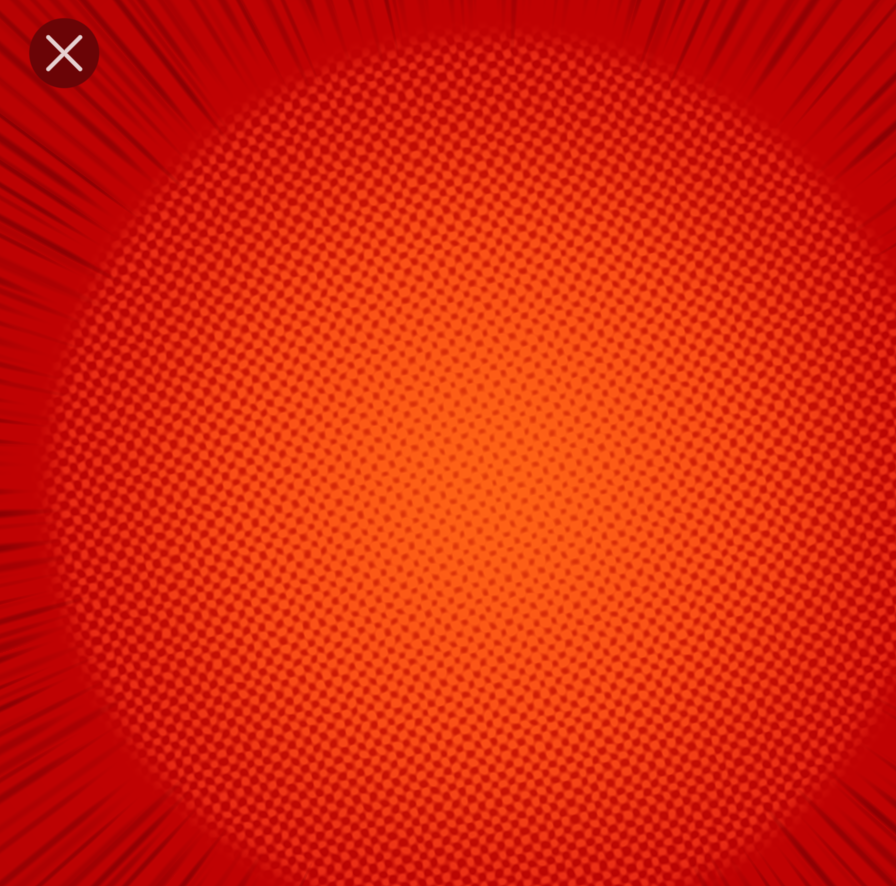
This background is drawn by a Shadertoy shader. Its source:

```glsl
// Glowing orange halftone disc on red, ringed by dark speed lines, with a round close button.

const float TAU = 6.2831853;
const vec2 GLOW_CENTER = vec2(0.558, 0.455);   // in canvas heights
const float DISC_RADIUS = 0.525;
const float DOT_SPACING = 0.0138;
const float DOT_ANGLE = -0.55;

const vec3 RIM_RED = vec3(0.755, 0.008, 0.012);
const vec3 RAY_RED = vec3(0.53, 0.0, 0.01);
const vec3 CORE_LIGHT = vec3(1.0, 0.385, 0.085);
const vec3 MID_LIGHT = vec3(0.985, 0.305, 0.09);
const vec3 EDGE_LIGHT = vec3(0.91, 0.16, 0.085);
const vec3 CORE_DARK = vec3(0.87, 0.22, 0.035);
const vec3 MID_DARK = vec3(0.80, 0.09, 0.015);
const vec3 EDGE_DARK = vec3(0.72, 0.005, 0.01);
const vec3 BUTTON_RED = vec3(0.42, 0.015, 0.025);
const vec3 CROSS_WHITE = vec3(0.90, 0.82, 0.82);

float hash(float n) {
    float h = fract(n * 0.1031 + 0.137);
    h *= h + 33.33;
    return fract(h * (h + h));
}

mat2 rotation(float angle) {
    float c = cos(angle), s = sin(angle);
    return mat2(c, s, -s, c);
}

// Blend three colours over t in 0..1, with the middle one near 0.5.
vec3 ramp(vec3 a, vec3 b, vec3 c, float t) {
    return mix(mix(a, b, smoothstep(0.0, 0.65, t)), c, smoothstep(0.5, 1.0, t));
}

// Rotated screen: 0 at the dark dot centres, 1 at the light ones.
float dotScreen(vec2 p, float spacing, float angle) {
    vec2 q = rotation(-angle) * p;
    q += 0.0010 * sin(q.yx * 83.0 + 2.0 * sin(q * 47.0));
    q += 0.0007 * sin(q.yx * 271.0 + 2.0 * sin(q * 193.0));
    vec2 wave = cos(q * TAU / spacing);
    return 0.5 - 0.25 * (wave.x + wave.y);
}

// One layer of radial streaks, jittered in angle, start, width and strength.
float speedLines(vec2 p, float count, float seed) {
    float radius = length(p);
    float turn = (atan(p.y, p.x) / TAU + 0.5) * count;
    float id = mod(floor(turn), count) + seed;
    float offset = (fract(turn) - mix(0.25, 0.75, hash(id))) * TAU / count;
    float start = mix(0.46, 0.54, hash(id + 31.7));
    float grow = smoothstep(start, start + 0.09, radius);
    float width = mix(0.0025, 0.0055, hash(id + 67.3)) * (0.4 + 0.6 * grow);
    float line = 1.0 - smoothstep(0.2 * width, 1.5 * width, abs(offset) * radius);
    return line * grow * mix(0.25, 0.9, hash(id + 11.9));
}

float segment(vec2 p, vec2 a, vec2 b) {
    vec2 pa = p - a, ba = b - a;
    return length(pa - ba * clamp(dot(pa, ba) / dot(ba, ba), 0.0, 1.0));
}

float cover(float dist, float pixel) {
    return 1.0 - smoothstep(-pixel, pixel, dist);
}

vec3 halftoneDisc(vec2 p, vec3 ground) {
    float t = clamp(length(p) / DISC_RADIUS, 0.0, 1.0);
    vec3 light = ramp(CORE_LIGHT, MID_LIGHT, EDGE_LIGHT, t);
    vec3 dark = ramp(CORE_DARK, MID_DARK, EDGE_DARK, t);
    float screen = dotScreen(p, DOT_SPACING, DOT_ANGLE);
    float threshold = mix(0.22, 0.56, smoothstep(0.1, 1.0, t));
    float ink = smoothstep(threshold - 0.36, threshold + 0.36, screen);
    float fade = 1.0 - smoothstep(0.91, 1.0, t);
    return mix(ground, mix(dark, light, ink), fade);
}

vec3 closeButton(vec2 p, vec3 ground, float pixel) {
    vec3 color = mix(ground, BUTTON_RED, cover(length(p) - 0.0395, pixel));
    float cross = segment(abs(p), vec2(0.0), vec2(0.0180));
    return mix(color, CROSS_WHITE, cover(cross - 0.0024, pixel));
}

void mainImage(out vec4 fragColor, in vec2 fragCoord) {
    float pixel = 1.0 / iResolution.y;
    vec2 uv = fragCoord * pixel;
    vec2 p = uv - GLOW_CENTER;

    // Red ground, slightly darker towards the corners
    vec3 color = RIM_RED * mix(1.0, 0.95, smoothstep(0.5, 0.8, length(p)));
    color = halftoneDisc(p, color);

    // Speed lines overlap the rim of the disc
    float rays = max(speedLines(p, 170.0, 3.0), 0.6 * speedLines(p, 113.0, 211.0));
    color = mix(color, RAY_RED, rays);

    color = closeButton(uv - vec2(0.0725, 0.940), color, pixel);
    fragColor = vec4(color, 1.0);
}
```
